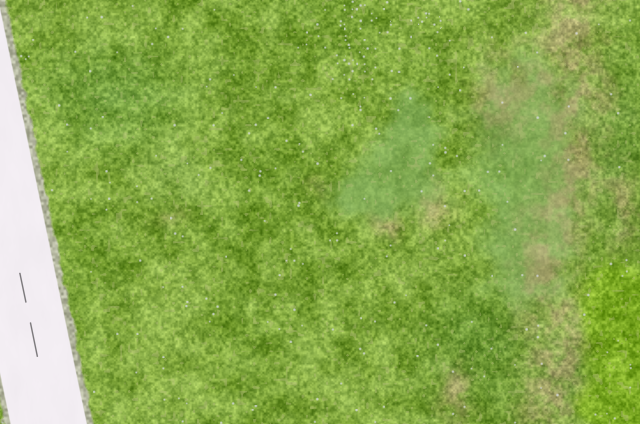
Write a Shadertoy shader that draws this texture.

```glsl
// Aerial view of a worn grass meadow with a pale road along its left side.

float hash(vec2 p) {
    vec3 q = fract(vec3(p.xyx) * 0.1031);
    q += dot(q, q.yzx + 33.33);
    return fract((q.x + q.y) * q.z);
}

float noise(vec2 p) {
    vec2 i = floor(p), f = fract(p);
    f = f * f * (3.0 - 2.0 * f);
    return mix(mix(hash(i), hash(i + vec2(1, 0)), f.x),
               mix(hash(i + vec2(0, 1)), hash(i + vec2(1, 1)), f.x), f.y);
}

float fbm(vec2 p) {
    float sum = 0.0, amp = 0.5;
    for (int i = 0; i < 5; i++) {
        sum += amp * noise(p);
        p = mat2(1.6, 1.2, -1.2, 1.6) * p + 7.3;
        amp *= 0.5;
    }
    return sum;
}

// Soft elliptical patch: 1 at the centre, fading outwards
float patchAt(vec2 p, vec2 centre, vec2 radius) {
    vec2 d = (p - centre) / radius;
    return exp(-dot(d, d));
}

float segment(vec2 p, vec2 a, vec2 b) {
    vec2 ab = b - a;
    return length(p - a - ab * clamp(dot(p - a, ab) / dot(ab, ab), 0.0, 1.0));
}

vec3 meadow(vec2 p) {
    vec2 warped = p + 0.07 * (vec2(fbm(p * 9.0), fbm(p * 9.0 + 40.0)) - 0.48);
    float broad = fbm(p * 5.0 + 3.0), clumps = fbm(p * 22.0);
    float blades = noise(p * 125.0) * 0.6 + noise(p * 240.0 + 9.0) * 0.4;

    vec3 col = mix(vec3(0.43, 0.59, 0.17), vec3(0.55, 0.69, 0.28),
                   smoothstep(0.25, 0.7, broad * 0.5 + clumps * 0.5));

    // Cooler growth on the left, deeper clumps towards the right
    float cool = patchAt(warped, vec2(0.28, 0.77), vec2(0.16, 0.11));
    col = mix(col, vec3(0.43, 0.62, 0.27), 0.5 * cool);
    col = mix(col, vec3(0.56, 0.70, 0.35), 0.55 * patchAt(warped, vec2(0.40, 0.59), vec2(0.08, 0.06)));
    float deep = patchAt(warped, vec2(1.46, 0.66), vec2(0.08, 0.20))
               + patchAt(warped, vec2(1.14, 0.19), vec2(0.13, 0.16))
               + patchAt(warped, vec2(1.37, 0.11), vec2(0.08, 0.08));
    col = mix(col, vec3(0.38, 0.56, 0.19), min(deep, 1.0) * 0.65);

    // Short, smooth turf
    float turf = patchAt(warped, vec2(0.89, 0.55), vec2(0.14, 0.07))
               + patchAt(warped, vec2(0.97, 0.68), vec2(0.07, 0.11))
               + patchAt(warped, vec2(1.24, 0.71), vec2(0.13, 0.17))
               + patchAt(warped, vec2(1.26, 0.43), vec2(0.12, 0.18));
    turf = smoothstep(0.2, 0.8, turf + 0.5 * (clumps - 0.5));
    col = mix(col, vec3(0.50, 0.67, 0.34), turf * 0.8);

    // Worn earth follows a band down the right side, with outlying spots
    float bandX = 1.29 + 0.08 * p.y + 0.025 * sin(p.y * 12.0);
    float worn = 0.8 * exp(-pow((warped.x - bandX) / 0.085, 2.0))
               + 0.7 * patchAt(warped, vec2(1.18, 0.77), vec2(0.08, 0.10))
               + 0.8 * patchAt(warped, vec2(0.92, 0.475), vec2(0.035, 0.03))
               + 0.7 * patchAt(warped, vec2(1.03, 0.50), vec2(0.04, 0.05))
               + 0.7 * patchAt(warped, vec2(0.75, 0.56), vec2(0.025, 0.025))
               + 0.8 * patchAt(warped, vec2(1.08, 0.08), vec2(0.04, 0.06))
               + 0.6 * patchAt(warped, vec2(0.41, 0.48), vec2(0.04, 0.02))
               + 0.7 * patchAt(warped, vec2(1.48, 0.50), vec2(0.04, 0.10));
    float bare = smoothstep(0.42, 0.78, fbm(p * 32.0 + 12.0) + 0.22 * worn) * min(worn, 1.0);
    col = mix(col, vec3(0.62, 0.64, 0.41), min(worn, 1.0) * 0.4);
    col = mix(col, vec3(0.69, 0.63, 0.45), bare * 0.85);

    // Bright treetop at the lower right
    float crown = patchAt(warped, vec2(1.47, 0.24), vec2(0.12, 0.16))
                + patchAt(warped, vec2(1.45, 0.03), vec2(0.08, 0.06));
    crown = smoothstep(0.3, 0.65, crown);
    col = mix(col, mix(vec3(0.42, 0.61, 0.09), vec3(0.57, 0.74, 0.17), clumps), crown * 0.85);

    // Blade texture, straw flecks and dark gaps
    col += (blades - 0.5) * vec3(0.34, 0.32, 0.24) * (1.0 - 0.55 * turf);
    col += (clumps - 0.48) * 0.16;
    float straw = smoothstep(0.76, 0.92, noise(p * 105.0 + 70.0));
    return mix(col, vec3(0.69, 0.73, 0.46), straw * 0.45);
}

// Small pale flowers, one candidate in each grid cell
float flowers(vec2 p, float edge) {
    float density = 0.012 + 0.20 * patchAt(p, vec2(0.84, 0.91), vec2(0.07, 0.12))
                  + 0.28 * patchAt(p, vec2(1.01, 0.95), vec2(0.03, 0.025))
                  + 0.45 * patchAt(p, vec2(0.79, 0.435), vec2(0.015));
    vec2 cell = floor(p * 110.0);
    vec2 centre = (cell + 0.3 + 0.4 * vec2(hash(cell + 5.0), hash(cell + 17.0))) / 110.0;
    float size = 0.0015 + 0.0015 * hash(cell + 31.0);
    return step(hash(cell), density) * (1.0 - smoothstep(size - edge, size + edge, length(p - centre)));
}

void mainImage(out vec4 fragColor, in vec2 fragCoord) {
    vec2 p = fragCoord / iResolution.y;
    float edge = 1.0 / iResolution.y;
    vec3 col = meadow(p);
    col = mix(col, vec3(0.84, 0.86, 0.88), 0.8 * flowers(p, edge));

    // Road bounds and ragged gravel verge
    float rightSide = p.x - (0.205 - 0.209 * p.y);
    float leftSide = p.x - (0.025 - 0.21 * p.y);
    float outside = max(rightSide, -leftSide);
    float ragged = outside + 0.016 * (fbm(p * 45.0) - 0.48);
    vec3 gravel = vec3(0.69, 0.70, 0.61) + 0.26 * (noise(p * 150.0) - 0.5);
    col = mix(gravel, col, smoothstep(0.012, 0.021, ragged));
    vec3 road = vec3(0.95, 0.93, 0.95) + 0.025 * (fbm(p * vec2(30.0, 12.0)) - 0.48);

    // Thin joints in the paving
    float joint = min(segment(p, vec2(0.047, 0.355), vec2(0.061, 0.288)),
                      segment(p, vec2(0.072, 0.238), vec2(0.088, 0.160)));
    road = mix(vec3(0.48, 0.47, 0.48), road, smoothstep(0.0, 0.001 + edge, joint));
    col = mix(road, col, smoothstep(-edge, edge, outside));
    fragColor = vec4(clamp(col, 0.0, 1.0), 1.0);
}
```
